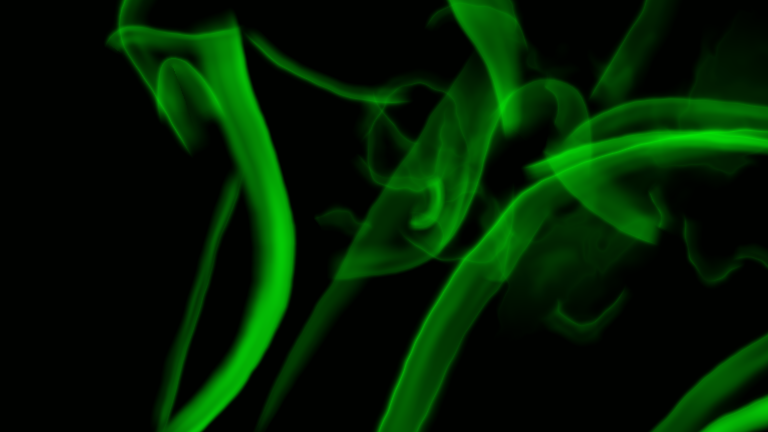
This background is drawn by a Shadertoy shader. Its source:

```glsl
// Green smoke: folded translucent ribbons drifting over black.

const int CURVE_STEPS = 22;
const int WISP_COUNT = 16;
const vec3 SMOKE_COLOUR = vec3(0.02, 1.0, 0.025);

float hash(vec2 p) {
    vec3 q = fract(p.xyx * vec3(0.1031, 0.1030, 0.0973));
    q += dot(q, q.yzx + 33.33);
    return fract((q.x + q.y) * q.z);
}

float noise(vec2 p) {
    vec2 i = floor(p), f = fract(p);
    f = f * f * (3.0 - 2.0 * f);
    return mix(mix(hash(i), hash(i + vec2(1, 0)), f.x),
               mix(hash(i + vec2(0, 1)), hash(i + vec2(1, 1)), f.x), f.y);
}

float fbm(vec2 p) {
    float sum = 0.0, amp = 0.5;
    for (int i = 0; i < 4; i++) {
        sum += amp * noise(p);
        p = mat2(1.6, 1.2, -1.2, 1.6) * p + 7.3;
        amp *= 0.5;
    }
    return sum;
}

vec2 bezier(vec2 a, vec2 b, vec2 c, vec2 d, float t) {
    float s = 1.0 - t;
    return s * s * s * a + 3.0 * s * t * (s * b + t * c) + t * t * t * d;
}

// Signed distance to a cubic curve (positive on its left) and the position along it.
vec2 curveCoord(vec2 p, vec2 a, vec2 b, vec2 c, vec2 d) {
    float nearest = 1e3, side = 1.0, along = 0.0;
    vec2 from = a;
    for (int i = 1; i <= CURVE_STEPS; i++) {
        vec2 to = bezier(a, b, c, d, float(i) / float(CURVE_STEPS));
        vec2 dir = to - from, rel = p - from;
        float h = clamp(dot(rel, dir) / dot(dir, dir), 0.0, 1.0);
        vec2 gap = rel - dir * h;
        float dist = dot(gap, gap);
        if (dist < nearest) {
            nearest = dist;
            side = dir.x * rel.y < dir.y * rel.x ? -1.0 : 1.0;
            along = (float(i - 1) + h) / float(CURVE_STEPS);
        }
        from = to;
    }
    return vec2(side * sqrt(nearest), along);
}

// Veil hanging from one side of a curve; light = (veil, edge line), width sign picks the side.
float ribbon(vec2 p, vec2 a, vec2 b, vec2 c, vec2 d, vec2 width, vec2 light) {
    vec2 q = curveCoord(p, a, b, c, d);
    float w = mix(width.x, width.y, q.y);
    float dist = q.x * sign(w);
    w = abs(w);
    float streak = noise(vec2(dist / w * 4.0 + a.x * 50.0, q.y * 4.0));
    float veil = smoothstep(-0.010, 0.008, dist) * (1.0 - smoothstep(0.25 * w, w, dist));
    float line = exp(-abs(dist) / 0.006) * (0.5 + 0.8 * noise(vec2(q.y * 6.0, b.x * 40.0)));
    float fade = smoothstep(0.0, 0.1, q.y) * smoothstep(1.0, 0.88, q.y);
    return fade * (light.x * veil * (0.5 + 0.75 * streak) + light.y * line);
}

float leftPlume(vec2 p) {
    float s = ribbon(p, vec2(0.32, -0.10), vec2(0.90, 0.30), vec2(0.62, 0.55), vec2(0.53, 0.99), vec2(0.075, 0.12), vec2(1.25, 0.2));
    s += ribbon(p, vec2(0.36, -0.02), vec2(0.43, 0.20), vec2(0.50, 0.40), vec2(0.57, 0.62), vec2(0.045), vec2(0.32, 0.15));
    s += ribbon(p, vec2(0.36, 1.08), vec2(0.17, 0.90), vec2(0.36, 0.85), vec2(0.45, 0.62), vec2(0.08), vec2(0.2, 0.45));
    s += ribbon(p, vec2(0.38, 0.70), vec2(0.34, 0.95), vec2(0.46, 0.88), vec2(0.53, 0.72), vec2(-0.08), vec2(0.35, 0.35));
    s += ribbon(p, vec2(0.24, 0.88), vec2(0.30, 1.00), vec2(0.40, 0.87), vec2(0.57, 0.94), vec2(-0.06), vec2(0.3, 0.3));
    s += ribbon(p, vec2(0.55, 0.93), vec2(0.70, 0.80), vec2(0.80, 0.74), vec2(0.97, 0.76), vec2(0.03, 0.045), vec2(0.25, 0.35));
    return s;
}

float centreFolds(vec2 p) {
    float s = ribbon(p, vec2(0.56, -0.06), vec2(0.74, 0.36), vec2(0.90, 0.55), vec2(1.12, 0.92), vec2(-0.02, -0.18), vec2(0.2, 0.12));
    s += ribbon(p, vec2(1.00, 1.10), vec2(1.08, 0.90), vec2(1.15, 0.85), vec2(1.17, 0.66), vec2(0.20, 0.03), vec2(0.5, 0.3));
    s += ribbon(p, vec2(1.00, 0.40), vec2(1.12, 0.50), vec2(1.10, 0.68), vec2(1.20, 0.80), vec2(0.06), vec2(0.3, 0.35));
    s += ribbon(p, vec2(0.74, 0.36), vec2(0.95, 0.36), vec2(1.08, 0.36), vec2(1.08, 0.66), vec2(0.08), vec2(0.25, 0.1));
    s += ribbon(p, vec2(0.94, 0.48), vec2(1.03, 0.46), vec2(1.03, 0.54), vec2(1.00, 0.60), vec2(0.035), vec2(0.6, 0.15));
    return s;
}

float rightPlume(vec2 p) {
    float s = ribbon(p, vec2(0.82, -0.12), vec2(1.05, 0.40), vec2(1.15, 0.76), vec2(1.92, 0.68), vec2(-0.14, -0.05), vec2(0.4, 0.6));
    s += ribbon(p, vec2(0.92, -0.10), vec2(1.03, 0.15), vec2(1.12, 0.32), vec2(1.28, 0.52), vec2(0.05), vec2(0.12, 0.25));
    s += ribbon(p, vec2(1.20, 0.60), vec2(1.35, 0.64), vec2(1.40, 0.78), vec2(1.95, 0.62), vec2(-0.04), vec2(0.6, 0.5));
    s += ribbon(p, vec2(1.30, 0.66), vec2(1.45, 0.84), vec2(1.60, 0.74), vec2(1.95, 0.74), vec2(-0.07), vec2(0.3, 0.3));
    s += ribbon(p, vec2(1.12, 0.70), vec2(1.25, 0.90), vec2(1.42, 0.82), vec2(1.36, 0.58), vec2(-0.12), vec2(0.2, 0.15));
    s += ribbon(p, vec2(1.25, 0.66), vec2(1.36, 0.50), vec2(1.42, 0.46), vec2(1.52, 0.42), vec2(0.12), vec2(0.3, 0.2));
    s += ribbon(p, vec2(1.36, 0.76), vec2(1.43, 0.88), vec2(1.48, 0.95), vec2(1.53, 1.10), vec2(-0.10), vec2(0.14, 0.2));
    s += ribbon(p, vec2(1.48, -0.12), vec2(1.64, 0.05), vec2(1.74, 0.08), vec2(1.95, 0.13), vec2(-0.07), vec2(1.1, 0.3));
    s += ribbon(p, vec2(1.42, -0.10), vec2(1.58, 0.10), vec2(1.70, 0.18), vec2(1.95, 0.34), vec2(-0.09), vec2(0.4, 0.2));
    return s;
}

// Small curled threads scattered over the right half.
float wisps(vec2 p) {
    float s = 0.0;
    for (int i = 0; i < WISP_COUNT; i++) {
        vec2 id = vec2(float(i), 4.0);
        vec2 start = vec2(mix(0.75, 1.7, hash(id)), mix(0.22, 0.95, hash(id + 11.0)));
        float angle = 6.28 * hash(id + 23.0);
        vec2 dir = vec2(cos(angle), 0.6 * sin(angle)) * mix(0.15, 0.32, hash(id + 37.0));
        vec2 bend = vec2(-dir.y, dir.x) * (hash(id + 41.0) - 0.5) * 2.0;
        s += ribbon(p, start, start + 0.3 * dir + bend, start + 0.8 * dir + bend, start + dir,
                    vec2(0.05), vec2(0.09, 0.16));
    }
    return s;
}

// Faint folded haze, confined to a tilted oval.
float haze(vec2 p) {
    vec2 q = (p - vec2(1.36, 0.62)) * vec2(1.6, 2.3);
    float mask = 1.0 - smoothstep(0.3, 1.1, length(q - vec2(0.0, 0.25 * q.x)));
    float n = fbm(p * 3.5 + 1.5 * fbm(p * 4.0));
    float fold = pow(1.0 - abs(2.0 * n - 1.0), 8.0);
    return mask * (0.16 * fold + 0.3 * smoothstep(0.45, 0.75, n));
}

void mainImage(out vec4 fragColor, in vec2 fragCoord) {
    vec2 p = fragCoord / iResolution.y;
    vec2 drift = vec2(fbm(p * 5.0), fbm(p * 5.0 + 19.0)) - 0.47;
    vec2 q = p + 0.035 * drift;
    float smoke = leftPlume(q) + centreFolds(q) + rightPlume(q) + wisps(p + 0.12 * drift) + haze(p);
    float glow = 1.0 - exp(-1.15 * max(smoke - 0.02, 0.0));
    fragColor = vec4(SMOKE_COLOUR * glow + vec3(0.0, 0.006, 0.0), 1.0);
}
```
